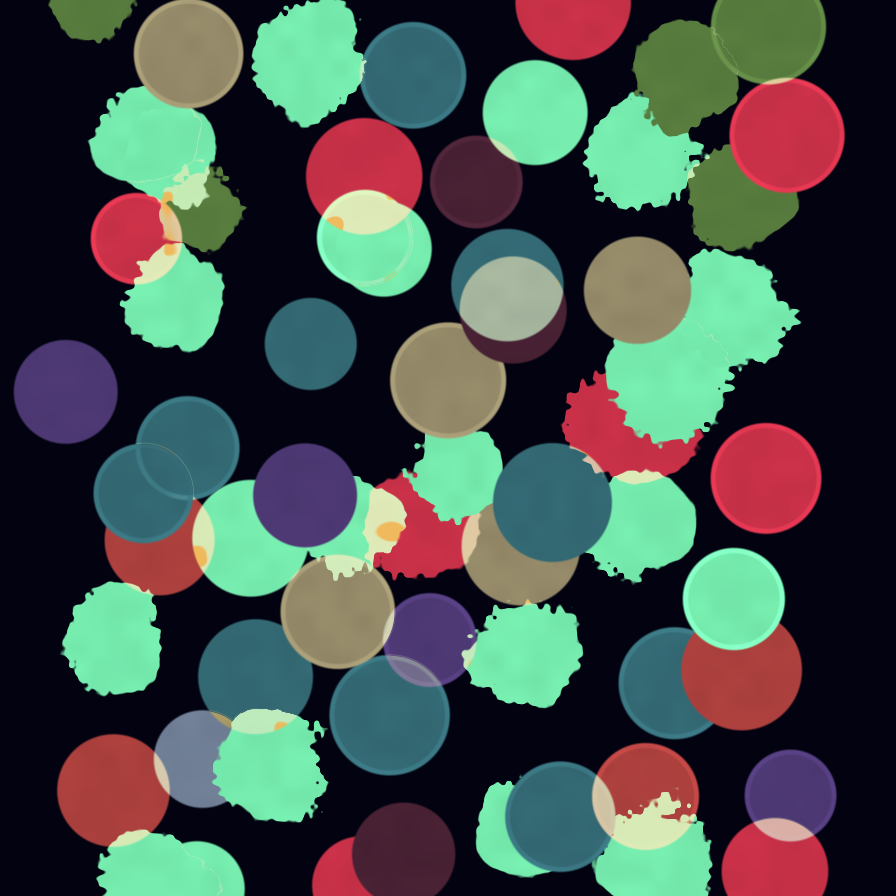
Reproduce this pattern procedurally as a WebGL 1 fragment shader.

```glsl
precision highp float;
// Scattered painted discs, some torn at the edge, glowing pale where they overlap on near-black.

uniform vec2 u_resolution;

#define COLUMNS 7.0
#define DISCS 63
#define CELL 0.117
#define FIELD_ORIGIN vec2(0.068, -0.03)
#define RADIUS_MIN 0.051
#define RADIUS_MAX 0.068
#define EDGE 0.0016
#define GLOW_CHANCE 0.68
#define SEED 3.7

const vec3 NIGHT = vec3(0.006, 0.007, 0.062);
const vec3 MINT = vec3(0.46, 0.92, 0.68);
const vec3 TEAL = vec3(0.20, 0.41, 0.45);
const vec3 RED = vec3(0.78, 0.19, 0.28);
const vec3 BRICK = vec3(0.67, 0.25, 0.24);
const vec3 TAN = vec3(0.58, 0.54, 0.41);
const vec3 OLIVE = vec3(0.34, 0.48, 0.24);
const vec3 MAROON = vec3(0.28, 0.13, 0.20);
const vec3 PURPLE = vec3(0.30, 0.22, 0.45);
const vec3 SLATE = vec3(0.44, 0.50, 0.59);
const vec3 CREAM = vec3(0.86, 0.90, 0.68);
const vec3 SPARK = vec3(0.96, 0.68, 0.28);

float hash(vec2 p) {
    vec3 q = fract(vec3(p.xyx) * 0.1031);
    q += dot(q, q.yzx + 33.33);
    return fract((q.x + q.y) * q.z);
}

float noise(vec2 p) {
    vec2 i = floor(p), f = fract(p);
    f = f * f * (3.0 - 2.0 * f);
    return mix(mix(hash(i), hash(i + vec2(1.0, 0.0)), f.x),
               mix(hash(i + vec2(0.0, 1.0)), hash(i + vec2(1.0, 1.0)), f.x), f.y);
}

// Disc colour for a value from 0 to 1; the steps set the shares.
vec3 paint(float pick) {
    if (pick < 0.40) return MINT;
    if (pick < 0.53) return TEAL;
    if (pick < 0.66) return RED;
    if (pick < 0.72) return BRICK;
    if (pick < 0.80) return TAN;
    if (pick < 0.88) return OLIVE;
    if (pick < 0.94) return MAROON;
    if (pick < 0.98) return PURPLE;
    return SLATE;
}

// Pale light where a disc lies over a different colour, with a few warm sparks.
vec3 overlapLight(vec3 under, vec3 over, vec2 p) {
    vec3 screened = 1.0 - (1.0 - under) * (1.0 - over);
    vec3 light = mix(screened, CREAM, 0.6);
    light = mix(light, SPARK, 0.8 * smoothstep(0.78, 0.84, noise(p * 32.0 + 9.0)));
    return mix(over, light, smoothstep(0.05, 0.45, distance(under, over)));
}

void main() {
    vec2 p = gl_FragCoord.xy / min(u_resolution.x, u_resolution.y);
    float edge = max(EDGE, 0.7 / min(u_resolution.x, u_resolution.y));
    vec3 color = NIGHT;
    float covered = 0.0;

    for (int i = 0; i < DISCS; i++) {
        float id = float(i);
        vec2 cell = vec2(mod(id, COLUMNS), floor((id + 0.5) / COLUMNS));
        vec2 key = vec2(id * 1.37 + SEED, SEED * 5.0);
        vec2 jitter = vec2(hash(key + 11.0), hash(key + 23.0));
        vec2 q = p - FIELD_ORIGIN - (cell + jitter) * CELL;
        float radius = mix(RADIUS_MIN, RADIUS_MAX, hash(key + 37.0));
        if (length(q) > radius * 1.6) continue;

        vec3 base = paint(fract(id * 0.2236 + 0.3 * hash(key + 41.0)));
        bool tearable = base == MINT || base == RED || base == OLIVE;
        float torn = tearable ? step(0.35, hash(key + 53.0)) : 0.0;

        // Torn discs are slightly oval, lumpy and frayed along parts of the rim.
        q.x *= 1.0 + torn * 0.24 * (hash(key + 61.0) - 0.5);
        float lumps = (noise(q * 30.0 + key) - 0.5) * 0.022;
        float fray = (noise(q * 150.0 + key) - 0.5) * 0.022 * noise(q * 14.0 + key);
        float d = length(q) - radius + torn * (lumps + fray);
        float mask = 1.0 - smoothstep(-edge, edge, d);

        // Faint mottling, and a brighter thin rim on some clean discs.
        vec3 disc = base * (0.97 + 0.06 * noise(q * 45.0 + key));
        float rim = smoothstep(-0.007, -0.004, d) * step(0.5, hash(key + 71.0));
        disc *= 1.0 + 0.16 * rim * (1.0 - torn);

        float glow = step(hash(key + 83.0), GLOW_CHANCE) * covered;
        disc = mix(disc, overlapLight(color, disc, p), glow);
        color = mix(color, disc, mask);
        covered = max(covered, mask);
    }
    gl_FragColor = vec4(color, 1.0);
}
```
